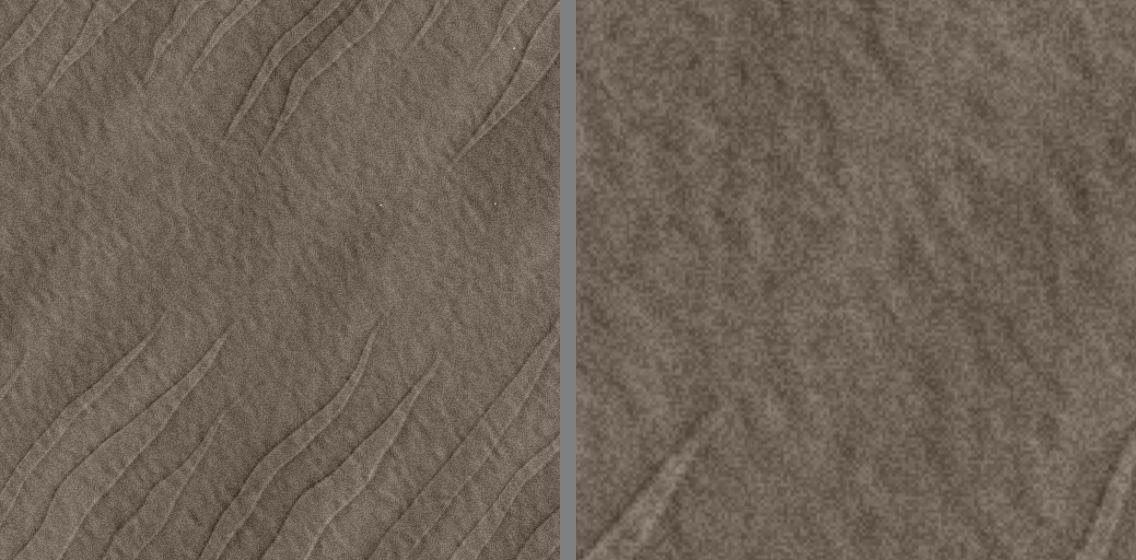
Left: the whole. Right: its middle third, enlarged.
Reproduce this texture procedurally as a WebGL 1 fragment shader.

```glsl
precision highp float;
uniform vec2 u_resolution;

float hash(vec2 p) {
  vec3 q = fract(p.xyx * 0.1031);
  q += dot(q, q.yzx + 33.33);
  return fract((q.x + q.y) * q.z);
}

float noise(vec2 p) {
  vec2 i = floor(p), f = fract(p);
  f = f * f * (3.0 - 2.0 * f);
  return mix(mix(hash(i), hash(i + vec2(1, 0)), f.x),
             mix(hash(i + vec2(0, 1)), hash(i + vec2(1, 1)), f.x), f.y);
}

float bell(float x, float width) {
  return exp(-x * x / (width * width));
}

// Row of raised tongues: depth is measured inward from the mean tip line
float tongues(float across, float depth, float period, float seed) {
  float cell = floor(across / period);
  float shift = (hash(vec2(cell + 40.0, seed)) - 0.5) * 0.03;
  float offset = across - (cell + 0.5) * period - shift;
  float inside = depth + (hash(vec2(cell + 70.0, seed)) - 0.5) * 0.22;
  float halfWidth = 0.003 + mix(0.014, 0.029, hash(vec2(cell + 90.0, seed)))
                  * smoothstep(0.0, 0.28, inside);
  float d = halfWidth - abs(offset);
  float right = smoothstep(-0.004, 0.004, offset);
  float rim = mix(0.05, 0.085, right) * bell(d - 0.0022, 0.003);
  float groove = mix(0.095, 0.04, right) * bell(d + 0.0025, 0.003)
               + 0.03 * bell(d + 0.007, 0.008);
  float plateau = 0.012 * smoothstep(-0.002, 0.004, d);
  float strength = mix(0.7, 1.0, hash(vec2(cell + 20.0, seed)));
  return (rim - groove + plateau) * strength * smoothstep(-0.04, 0.09, inside);
}

// Small pits lit from one side
float pits(vec2 p) {
  p += 0.014 * vec2(noise(p * 30.0), noise(p * 30.0 + 31.0));
  vec2 q = vec2(dot(p, vec2(0.6, -0.8)) * 50.0, dot(p, vec2(0.8, 0.6)) * 84.0) + 90.0;
  float coarse = noise(q) - noise(q + vec2(0.25, 0.8));
  float fine = noise(q * 1.8 + 17.0) - noise(q * 1.8 + vec2(17.3, 17.8));
  return coarse + 0.45 * fine;
}

void main() {
  vec2 uv = gl_FragCoord.xy / u_resolution;
  float along = dot(uv, vec2(0.6, 0.8));
  float across = dot(uv, vec2(0.8, -0.6));

  // Meandering flow lines
  float bent = across + 0.05 * (noise(vec2(along * 5.0, across * 4.0 + 20.0)) - 0.5)
             + 0.014 * (noise(uv * 15.0 + 8.0) - 0.5);

  float tone = tongues(bent, 0.41 - uv.y, 0.118, 3.0)
             + tongues(bent, uv.y - 0.79, 0.094, 11.0);

  // Broad streaks and pitted ground
  tone += 0.08 * (noise(vec2(along * 2.6 + 5.0, bent * 11.0 + 30.0)) - 0.5);
  tone += 0.022 * (noise(uv * 9.0 + 50.0) - 0.5);
  tone += 0.07 * pits(uv);

  // Fine grain and rare bright specks
  tone += 0.128 * (noise(uv * 512.0 - 0.5) - 0.5);
  tone += 0.035 * (noise(uv * 256.0 + 300.0) - 0.5);
  vec2 speckCell = floor(uv * 20.0);
  vec2 speckPos = 0.2 + 0.6 * vec2(hash(speckCell + 7.0), hash(speckCell + 19.0));
  float speck = 1.0 - smoothstep(0.02, 0.06, length(fract(uv * 20.0) - speckPos));
  tone += 0.25 * speck * step(0.99, hash(speckCell + 53.0));

  gl_FragColor = vec4(vec3(0.435, 0.391, 0.341) + tone, 1.0);
}
```
